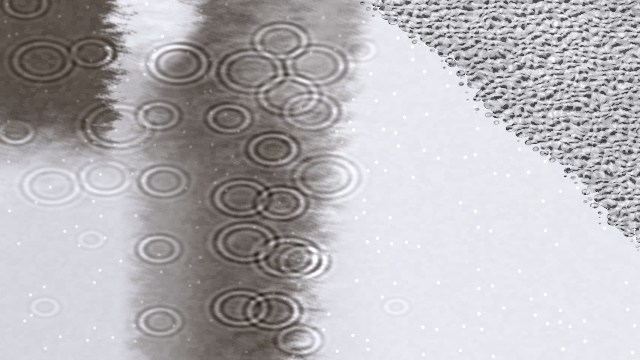
This texture is drawn by a Shadertoy shader. Its source:

```glsl
// Raindrops ringing a puddle that reflects dark walls, beside wet rough asphalt
#define SKY_LOW vec3(0.84, 0.84, 0.87)
#define SKY_HIGH vec3(0.91, 0.91, 0.94)
#define WALL vec3(0.34, 0.305, 0.28)
#define ASPHALT vec3(0.74, 0.74, 0.76)
#define RING_FREQ 210.0
#define RING_BEND 0.022
#define RING_SHINE 0.10
#define DROP_GRID 0.19
#define TRAIL_STEP 0.15
#define GRAIN_SCALE 52.0

vec2 hash2(vec2 p) {
    vec3 a = fract(p.xyx * vec3(0.1031, 0.103, 0.0973));
    a += dot(a, a.yzx + 33.33);
    return fract((a.xx + a.yz) * a.zy);
}

// Cellular noise: distance to the nearest point, and that cell's random value
vec2 cellular(vec2 p) {
    vec2 base = floor(p), best = vec2(9.0, 0.0);
    for (int j = -1; j <= 1; j++)
    for (int i = -1; i <= 1; i++) {
        vec2 id = base + vec2(i, j), h = hash2(id);
        float d = length(id + 0.15 + 0.7 * h - p);
        if (d < best.x) best = vec2(d, fract(h.x * 7.0 + h.y * 13.0));
    }
    return best;
}

float layeredSines(vec2 p) {
    float sum = 0.0, amp = 0.5;
    for (int i = 0; i < 5; i++) {
        sum += amp * sin(p.x + 1.7 * sin(p.y * 0.8 + float(i))) * cos(p.y - 0.6 * p.x);
        p = mat2(1.5, 0.9, -0.9, 1.5) * p + 2.3;
        amp *= 0.68;
    }
    return sum;
}

// Smooth box from a to b with edges of softness s
float band(float a, float b, float s, float x) {
    return smoothstep(a - s, a + s, x) * (1.0 - smoothstep(b - s, b + s, x));
}

// How disturbed the water is: busy on the left, calm lower left and right
float churn(vec2 p) {
    float busy = 1.0 - smoothstep(0.86, 1.06, p.x - 0.12 * (p.y - 0.5));
    float calmCorner = (1.0 - smoothstep(0.3, 0.42, p.x)) * (1.0 - smoothstep(0.38, 0.54, p.y));
    return busy * (1.0 - 0.9 * calmCorner);
}

// One drop's wave train: bend direction in xy, height in z
vec3 ripple(vec2 p, vec2 centre, float radius) {
    vec2 d = (p - centre) * vec2(1.0, 1.55);
    float r = length(d), t = (r - radius) / (0.3 * radius + 0.008);
    float wave = cos((r - radius) * RING_FREQ) * exp(-t * t);
    return vec3(d / (r + 0.001), 1.0) * wave;
}

vec3 allRipples(vec2 p) {
    vec3 sum = vec3(0.0);
    // Trail of large rings down the dark reflection
    for (int i = 0; i < 6; i++) {
        float k = float(i);
        vec2 c = vec2(0.78 + 0.025 * sin(k * 2.1), 0.885 - TRAIL_STEP * k);
        sum += 1.1 * ripple(p, c, 0.066 + 0.01 * sin(k * 1.9));
    }
    // Scattered drops, sparse and small on calm water
    vec2 base = floor(p / DROP_GRID);
    for (int j = -1; j <= 1; j++)
    for (int i = -1; i <= 1; i++) {
        vec2 id = base + vec2(i, j), h = hash2(id + 17.0);
        vec2 c = (id + 0.2 + 0.6 * h) * DROP_GRID;
        float busy = churn(c);
        float power = mix(0.55 * step(0.68, h.y), 1.0, busy);
        sum += power * ripple(p, c, mix(0.028, 0.04 + 0.05 * h.x, busy));
    }
    return sum;
}

// Darkness of the reflected walls, 0 to 1
float walls(vec2 p) {
    float block = (1.0 - smoothstep(0.28, 0.36, p.x)) * smoothstep(0.51, 0.71, p.y + 0.08 * p.x);
    float left = 0.38 + 0.17 * smoothstep(0.72, 0.95, p.y);
    float column = band(left, 0.84 + 0.17 * p.y, 0.055, p.x);
    float core = band(0.53 - 0.08 * smoothstep(0.5, 0.65, p.y), 0.82, 0.09, p.x);
    float paleGap = band(0.3, 0.44, 0.05, p.x) * smoothstep(0.45, 0.6, p.y) * (1.0 - smoothstep(0.8, 0.9, p.y));
    float paleTop = band(0.68, 0.9, 0.08, p.x) * smoothstep(0.6, 0.75, p.y);
    float dark = column * mix(0.46, 0.86, core) * (1.0 - 0.3 * paleTop);
    return max(max(block * 0.98, dark), 0.22 * paleGap);
}

vec3 puddle(vec2 p) {
    float busy = churn(p);
    vec3 rings = allRipples(p);
    float chop = layeredSines(p * vec2(26.0, 58.0));
    vec2 bend = rings.xy * RING_BEND + vec2(0.055, 0.035) * chop * busy;
    float dark = walls(p + bend);
    float inside = walls(p);
    dark = clamp(dark - 0.13 * inside * (chop + 0.8 * rings.z) * smoothstep(0.25, 0.5, p.x), 0.0, 1.0);
    vec3 sky = mix(SKY_LOW, SKY_HIGH, smoothstep(0.75, 1.15, p.x + 0.15 * p.y));
    sky += 0.06 * band(0.32, 0.55, 0.05, p.x) * smoothstep(0.75, 0.95, p.y);
    vec3 col = mix(sky, WALL, dark);
    col += rings.z * RING_SHINE * mix(0.7, 1.0, busy) + 0.06 * chop * busy * (1.0 - inside);
    // Submerged grit and bright specks
    vec2 grit = cellular(p * vec2(60.0, 85.0));
    col += (grit.y - 0.5) * mix(0.018, 0.06, inside);
    vec2 speck = cellular(p * 26.0 + 5.0);
    return col + 0.12 * step(0.8, speck.y) * (1.0 - smoothstep(0.06, 0.16, speck.x));
}

// Wet stones lit from above, with dark undersides and glints
vec3 asphalt(vec2 p) {
    vec2 q = p * vec2(0.75, 1.15) * GRAIN_SCALE;
    q += 0.6 * vec2(layeredSines(p * 35.0), layeredSines(p * 31.0 + 4.0));
    float relief = cellular(q).x - cellular(q + vec2(0.12, -0.3)).x;
    float fine = cellular(q * 2.1 + 9.0).x - 0.45;
    float shade = 0.5 * relief + 0.2 * fine - 0.28 * smoothstep(0.12, 0.3, -relief);
    return ASPHALT + shade + 0.05 * layeredSines(p * 9.0);
}

void mainImage(out vec4 fragColor, in vec2 fragCoord) {
    vec2 p = fragCoord / iResolution.y;
    // Ragged shoreline, broken into pebbles by the cells
    float shore = p.x - 1.04 - 1.1 * (1.0 - p.y) + 0.02 * sin(p.y * 21.0);
    vec2 pebble = cellular(p * vec2(38.0, 52.0));
    float land = shore + 0.085 * (0.42 - pebble.x) + 0.02 * (pebble.y - 0.5);
    float soft = 0.003 + 1.0 / iResolution.y;
    vec3 col = mix(puddle(p), asphalt(p), smoothstep(-soft, soft, land));
    // Dark wet rim around the pebbles
    col -= 0.2 * exp(-pow(land / 0.006, 2.0)) * smoothstep(0.3, 0.7, pebble.y);
    fragColor = vec4(clamp(col, 0.0, 1.0), 1.0);
}
```
